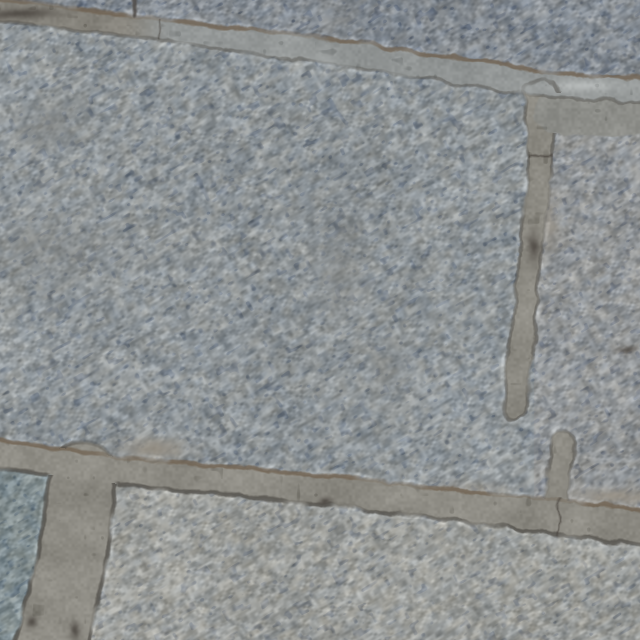
Give the GLSL for this texture, as a WebGL 2 fragment shader.

```glsl
#version 300 es
precision highp float;
// Weathered granite paving: large speckled blocks parted by worn mortar joints.
// Joints are tapered polylines with noisy edges; stone grain is layered value
// noise, and soft elliptical smudges add stains, pits and sandy deposits.
uniform vec2 u_resolution;
out vec4 fragColor;

float hash(vec2 p) {
  vec3 q = fract(p.xyx * 0.1031);
  q += dot(q, q.yzx + 33.33);
  return fract((q.x + q.y) * q.z);
}

float noise(vec2 p) {
  vec2 i = floor(p), f = fract(p);
  f = f * f * (3.0 - 2.0 * f);
  return mix(mix(hash(i), hash(i + vec2(1, 0)), f.x),
             mix(hash(i + vec2(0, 1)), hash(i + vec2(1, 1)), f.x), f.y);
}

float fbm(vec2 p) {
  float sum = 0.0, amp = 0.5;
  for (int i = 0; i < 4; i++) {
    sum += amp * noise(p);
    p = mat2(1.6, 1.2, -1.2, 1.6) * p + 7.3;
    amp *= 0.5;
  }
  return sum;
}

// Tapered segment: x = signed distance, y = side (positive is left of travel).
vec2 taper(vec2 p, vec3 a, vec3 b) {
  vec2 ab = b.xy - a.xy, ap = p - a.xy;
  float h = clamp(dot(ap, ab) / dot(ab, ab), 0.0, 1.0);
  return vec2(length(ap - ab * h) - mix(a.z, b.z, h), ab.x * ap.y - ab.y * ap.x);
}

vec2 nearer(vec2 a, vec2 b) { return a.x < b.x ? a : b; }

// Polyline of (x, y, half width).
vec2 joint(vec2 p, vec3 pts[5]) {
  vec2 d = vec2(9.0, 0.0);
  for (int i = 0; i < 4; i++) d = nearer(d, taper(p, pts[i], pts[i + 1]));
  return d;
}

float smudge(vec2 p, vec2 center, vec2 radius) {
  vec2 q = (p - center) / radius;
  return exp(-dot(q, q));
}

float line(float d, float width, float px) {
  return 1.0 - smoothstep(width * 0.3, width + px, abs(d));
}

float fill(float d, float px) { return 1.0 - smoothstep(-px, px, d); }

// Slanted mineral speckle around a base tint.
vec3 granite(vec2 p, vec3 tint) {
  vec2 q = mat2(0.87, -0.5, 0.5, 0.87) * p * vec2(0.85, 1.2);
  q += 0.004 * noise(p * 30.0);
  float coarse = noise(q * 105.0) - 0.5, fine = noise(q * 205.0 + 31.0) - 0.5;
  float warm = noise(q * 85.0 + 57.0) - 0.5;
  float cloud = fbm(p * 7.0 + 3.0) - 0.47;
  float dark = smoothstep(0.67, 0.95, noise(q * 125.0 + 90.0));
  vec3 c = tint + 0.15 * coarse + 0.14 * fine + 0.07 * cloud;
  c += warm * vec3(0.055, 0.035, 0.005);
  return c - dark * vec3(0.09, 0.08, 0.055);
}

vec3 mortar(vec2 p, vec3 tint) {
  float pits = smoothstep(0.85, 0.97, noise(p * 75.0 + 12.0));
  return tint + 0.12 * (fbm(p * 22.0) - 0.47) + 0.05 * (noise(p * 210.0) - 0.5) - 0.07 * pits;
}

void main() {
  vec2 uv = gl_FragCoord.xy / u_resolution;
  float px = 1.0 / min(u_resolution.x, u_resolution.y);
  float soft = px + 0.0012;

  // Ragged edges, rougher toward the right.
  vec2 wobble = vec2(fbm(uv * 38.0), fbm(uv * 38.0 + 50.0)) - 0.47;
  vec2 p = uv + wobble * mix(0.008, 0.016, uv.x);

  vec2 top = joint(p, vec3[5](vec3(-0.03, 0.988, 0.018), vec3(0.23, 0.957, 0.016),
    vec3(0.52, 0.919, 0.020), vec3(0.83, 0.872, 0.020), vec3(1.03, 0.856, 0.017)));
  vec2 bed = joint(p, vec3[5](vec3(-0.03, 0.295, 0.022), vec3(0.19, 0.264, 0.021),
    vec3(0.52, 0.233, 0.022), vec3(0.86, 0.193, 0.026), vec3(1.03, 0.172, 0.027)));
  vec2 post = joint(p, vec3[5](vec3(0.847, 0.850, 0.028), vec3(0.844, 0.750, 0.019),
    vec3(0.830, 0.610, 0.016), vec3(0.816, 0.470, 0.018), vec3(0.803, 0.363, 0.018)));
  vec2 stub = taper(p, vec3(0.879, 0.310, 0.018), vec3(0.867, 0.210, 0.018));
  vec2 patchArea = taper(p, vec3(0.870, 0.824, 0.034), vec3(1.04, 0.822, 0.031));
  vec2 leftPost = nearer(taper(p, vec3(0.130, 0.260, 0.050), vec3(0.115, 0.140, 0.053)),
                         taper(p, vec3(0.115, 0.140, 0.053), vec3(0.075, -0.03, 0.056)));
  float slit = taper(p, vec3(0.212, 1.02, 0.004), vec3(0.212, 0.978, 0.003)).x;

  // Block tints.
  float above = step(0.984 - 0.125 * uv.x, uv.y);
  float below = step(uv.y, 0.293 - 0.118 * uv.x);
  vec3 tint = mix(vec3(0.560, 0.582, 0.592), vec3(0.568, 0.580, 0.586), step(0.835, uv.x));
  tint = mix(tint, vec3(0.525, 0.550, 0.575), above);
  tint = mix(tint, mix(vec3(0.50, 0.545, 0.555), vec3(0.605, 0.612, 0.600), step(0.12, uv.x)), below);
  vec3 color = granite(uv, tint);

  // Stains on the stone.
  float stain = smudge(p, vec2(0.075, 0.80), vec2(0.05, 0.035))
    + 0.8 * smudge(p, vec2(0.53, 0.58), vec2(0.035, 0.10))
    + 0.7 * smudge(p, vec2(0.61, 0.43), vec2(0.04, 0.05))
    + 0.6 * smudge(p, vec2(0.08, 0.61), vec2(0.12, 0.06))
    + 0.7 * smudge(p, vec2(0.53, 0.97), vec2(0.03, 0.05));
  color = mix(color, vec3(0.49, 0.495, 0.485), 0.5 * min(stain, 1.0));
  float sand = smudge(p, vec2(0.24, 0.298), vec2(0.055, 0.016))
    + smudge(p, vec2(0.96, 0.224), vec2(0.06, 0.014))
    + 0.7 * smudge(p, vec2(0.86, 0.65), vec2(0.014, 0.05))
    + 0.6 * smudge(p, vec2(0.74, 0.238), vec2(0.06, 0.012));
  color = mix(color, vec3(0.59, 0.56, 0.51), 0.8 * min(sand, 1.0));

  // Pale chipped rim, then mortar.
  float warmJoint = min(min(bed.x, leftPost.x), min(post.x, stub.x));
  float joints = min(warmJoint, min(top.x, patchArea.x));
  color += 0.07 * line(joints - 0.004, 0.005, px) * smoothstep(0.45, 0.65, noise(uv * 45.0));
  color = mix(color, mortar(uv, vec3(0.550, 0.542, 0.512)), fill(warmJoint, soft));
  color = mix(color, mortar(uv, vec3(0.550, 0.553, 0.535)), fill(patchArea.x, soft));
  vec3 topTint = mix(vec3(0.53, 0.52, 0.49), vec3(0.575, 0.590, 0.588), smoothstep(0.19, 0.27, uv.x));
  color = mix(color, mortar(uv, topTint), fill(top.x, soft));
  color += 0.11 * smudge(uv, vec2(0.91, 0.866), vec2(0.06, 0.009));

  // Edge lines: rust on upper lips, shadow on lower ones.
  float broken = smoothstep(0.2, 0.6, noise(uv * 28.0 + 8.0));
  float outsidePost = smoothstep(0.0, 0.008, leftPost.x);
  float rust = line(bed.x, 0.004, px) * step(0.0, bed.y) + line(top.x, 0.004, px) * step(0.0, top.y);
  float shade = line(bed.x, 0.004, px) * step(bed.y, 0.0) * outsidePost
    + 0.6 * line(top.x, 0.003, px) * step(top.y, 0.0)
    + 0.7 * line(min(post.x, stub.x), 0.003, px) * step(0.0, bed.x) * step(0.0, patchArea.x)
    + line(leftPost.x, 0.004, px) * step(0.0, bed.x);
  color = mix(color, vec3(0.43, 0.37, 0.30), 0.75 * min(rust, 1.0) * mix(0.4, 1.0, broken));
  color = mix(color, vec3(0.31, 0.30, 0.28), 0.75 * min(shade, 1.0) * mix(0.3, 1.0, broken));

  // Cracks, pits and the dark upper corner.
  float cracks = min(taper(p, vec3(0.875, 0.22, 0.001), vec3(0.870, 0.165, 0.001)).x,
                     taper(p, vec3(0.826, 0.753, 0.0015), vec3(0.864, 0.757, 0.0015)).x);
  cracks = min(cracks, taper(p, vec3(0.249, 0.97, 0.0005), vec3(0.247, 0.94, 0.0005)).x);
  float grime = fill(min(cracks, slit), soft)
    + smudge(p, vec2(0.834, 0.615), vec2(0.009, 0.022))
    + smudge(p, vec2(0.508, 0.217), vec2(0.010, 0.005))
    + smudge(p, vec2(0.982, 0.453), vec2(0.013, 0.006))
    + smudge(p, vec2(0.117, 0.015), vec2(0.007, 0.014))
    + smudge(p, vec2(0.05, 0.027), vec2(0.008, 0.008))
    + smudge(p, vec2(0.03, 0.978), vec2(0.055, 0.008));
  color = mix(color, vec3(0.27, 0.25, 0.23), 0.75 * min(grime, 1.0));

  fragColor = vec4(clamp(color, 0.0, 1.0), 1.0);
}
```
